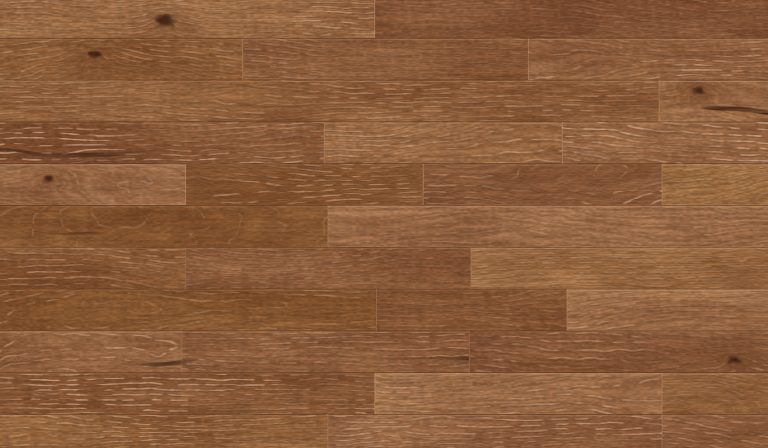
Give the GLSL for this texture, as a WebGL 2 fragment shader.

```glsl
#version 300 es
precision highp float;

uniform vec2 u_resolution;
out vec4 outColor;

const float ROW_PITCH = 0.0933;   // plank height, in canvas heights
const float FIRST_SEAM = 0.0852;  // first seam, down from the top
const int ROWS = 11;

// End joints of each row, in canvas widths; 2.0 means none
const vec3 JOINTS[ROWS] = vec3[ROWS](
  vec3(0.488, 2.0, 2.0), vec3(0.316, 0.688, 2.0), vec3(0.858, 2.0, 2.0),
  vec3(0.422, 0.732, 2.0), vec3(0.242, 0.551, 0.862), vec3(0.427, 2.0, 2.0),
  vec3(0.242, 0.613, 2.0), vec3(0.490, 0.738, 2.0), vec3(0.237, 0.611, 2.0),
  vec3(0.488, 0.862, 2.0), vec3(0.427, 0.862, 2.0));

const vec3 DEEP_BROWN = vec3(0.42, 0.245, 0.13);
const vec3 RED_BROWN = vec3(0.51, 0.325, 0.20);
const vec3 HONEY = vec3(0.645, 0.455, 0.30);
const vec3 PALE_GRAIN = vec3(0.74, 0.585, 0.46);
const vec3 KNOT_DARK = vec3(0.22, 0.12, 0.07);

float hash(vec2 p) {
  return fract(sin(dot(p, vec2(127.1, 311.7))) * 43758.5453);
}

float valueNoise(vec2 p) {
  vec2 cell = floor(p), f = fract(p);
  f = f * f * (3.0 - 2.0 * f);
  float low = mix(hash(cell), hash(cell + vec2(1, 0)), f.x);
  float high = mix(hash(cell + vec2(0, 1)), hash(cell + vec2(1, 1)), f.x);
  return mix(low, high, f.y);
}

// Line of given half width, softened over one pixel
float softLine(float d, float halfWidth, float pixel) {
  return 1.0 - smoothstep(halfWidth - 0.5 * pixel, halfWidth + 0.6 * pixel, d);
}

// Growth ring height: straight when figure is 0, arched when it is 1
float ringField(vec2 s, float across, float figure) {
  float arch = valueNoise(s * vec2(0.24, 0.85));
  float wobble = valueNoise(s * vec2(0.9, 2.2));
  float ripple = valueNoise(s * vec2(3.0, 5.0));
  return across * mix(8.0, 4.0, figure) + arch * mix(3.0, 11.0, figure)
       + wobble * 0.9 + ripple * 0.3;
}

void main() {
  vec2 uv = gl_FragCoord.xy / u_resolution;
  float rowScale = u_resolution.x / u_resolution.y / ROW_PITCH;
  float pixel = 1.0 / (u_resolution.y * ROW_PITCH);

  // Find the row, then the plank within it
  float down = (1.0 - uv.y - FIRST_SEAM) / ROW_PITCH + 1.0;
  float row = clamp(floor(down), 0.0, float(ROWS - 1));
  vec3 joints = JOINTS[int(row)];
  float start = -0.1, end = 1.1, index = 0.0;
  for (int i = 0; i < 3; i++) {
    if (uv.x > joints[i]) { start = joints[i]; index += 1.0; }
    else end = min(end, joints[i]);
  }
  vec2 id = vec2(row, index);
  vec2 q = vec2(uv.x * rowScale, down - row - 0.5);
  vec2 s = q + vec2(hash(id + 3.1), hash(id + 7.7)) * 90.0;
  float tone = hash(id + 1.3);
  float figure = hash(id + 5.9);

  // Some planks hold one knot that bends the rings around it
  float hasKnot = step(0.6, hash(id + 11.4));
  vec2 knot = vec2(mix(start, end, 0.2 + 0.6 * hash(id + 13.2)) * rowScale,
                   0.5 * hash(id + 17.6) - 0.25);
  vec2 toKnot = (q - knot) * vec2(0.65, 1.0);
  toKnot += 0.12 * (vec2(valueNoise(q * 7.0), valueNoise(q * 7.0 + 31.0)) - 0.5);
  float knotDist = length(toKnot);
  float knotSize = mix(0.06, 0.14, hash(id + 19.8));

  // Plank tone with slow drift and long soft bands
  float drift = valueNoise(s * vec2(0.35, 1.5)) - 0.5;
  float cloud = valueNoise(s * vec2(0.9, 3.5) + 17.0) - 0.5;
  float warmth = 0.48 + 1.0 * (tone - 0.5) + 0.75 * drift + 0.4 * cloud;
  vec3 color = mix(RED_BROWN, HONEY, clamp(warmth, -0.2, 1.1));
  color.b -= 0.04 * (hash(id + 37.3) - 0.4);

  // Rings: dark bands edged by thin broken pale lines of even width
  float field = ringField(s, q.y, figure) + hasKnot * 3.0 * exp(-knotDist * 3.5);
  float blur = clamp(fwidth(field), 0.01, 0.9);
  float phase = fract(field);
  float visible = 1.0 - smoothstep(0.45, 0.9, blur);
  float band = smoothstep(0.0, 0.5, phase) * (1.0 - smoothstep(0.75, 1.0, phase));
  color = mix(color, DEEP_BROWN, 0.3 * band * visible);
  float lineWidth = min(0.16, 0.017 * blur / pixel);
  float pale = softLine(abs(phase - 0.5), lineWidth, blur) * visible;
  float broken = smoothstep(0.25, 0.6, valueNoise(s * vec2(4.5, 15.0)));
  float patches = smoothstep(0.1, 0.7, valueNoise(s * vec2(0.5, 1.8) + 53.0));
  float lime = mix(0.25, 0.9, hash(id + 23.5)) * mix(0.4, 1.0, patches);
  color = mix(color, PALE_GRAIN, pale * broken * lime);

  // Pores: fine streaks along the grain
  float streak = valueNoise(s * vec2(1.6, 20.0)) - 0.5;
  float fleck = valueNoise(s * vec2(12.0, 32.0)) - 0.5;
  color *= 1.0 + 0.15 * streak + 0.19 * fleck;

  // Knot core, its halo and a rare frayed dark split
  float core = 1.0 - smoothstep(knotSize * 0.3, knotSize * 1.7, knotDist);
  color = mix(color, DEEP_BROWN, hasKnot * exp(-knotDist * 3.5) * 0.6);
  color = mix(color, KNOT_DARK, hasKnot * core * 0.85);
  float splitY = 0.25 + 0.2 * (valueNoise(vec2(q.x * 0.8, row)) - 0.5);
  float splitRun = smoothstep(0.6, 0.85, valueNoise(vec2(q.x * 0.5, row + 40.0)));
  float split = softLine(abs(q.y - splitY), 0.05 * splitRun, 2.0 * pixel) * splitRun;
  split *= step(0.8, hash(id + 29.3)) * (0.6 + 0.8 * streak);
  color = mix(color, KNOT_DARK, split);

  // Seams: narrow dark gap with a pale lower bevel, pale end joints
  float gap = softLine(0.5 - abs(q.y), 0.008, pixel);
  float bevel = softLine(abs(q.y + 0.465), 0.01, pixel);
  float joint = softLine(min(uv.x - start, end - uv.x) * rowScale, 0.006, pixel);
  color = mix(color, PALE_GRAIN, bevel * mix(0.1, 0.55, tone));
  color = mix(color, DEEP_BROWN * 0.85, gap * 0.6);
  color = mix(color, PALE_GRAIN, joint * mix(0.35, 0.85, hash(id.xx + 2.0)));

  outColor = vec4(color, 1.0);
}
```
